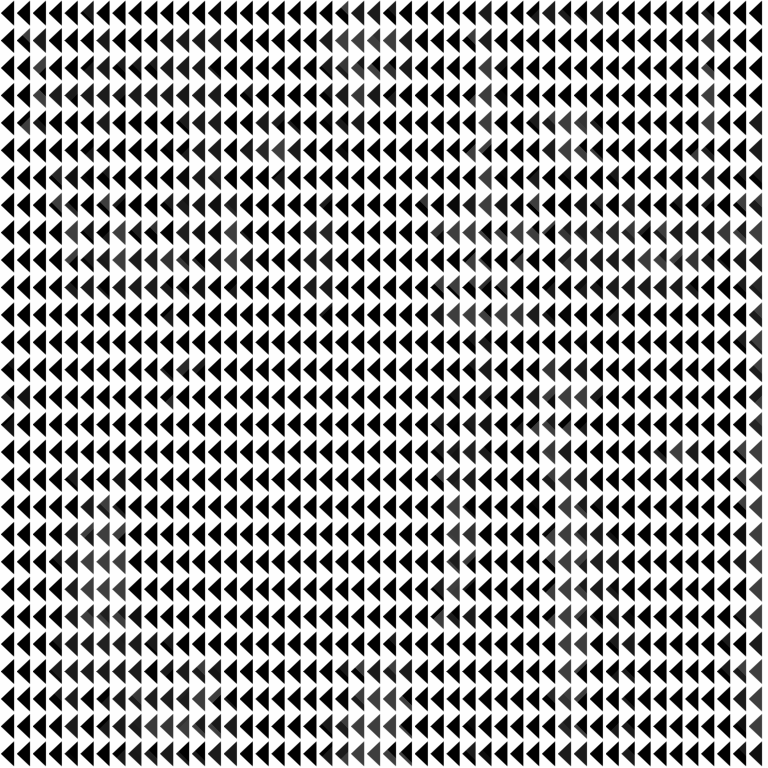
A three.js fragment shader for this pattern:

```glsl
// A grid of 48 by 28 black, left-pointing triangles on white.
// Each triangle is a distance function; streaky noise sampled per cell
// fades some of them to charcoal, with diagonal facets inside a few.
varying vec2 vUv;

const vec2 GRID = vec2(48.0, 28.0);
const vec2 PITCH = vec2(0.02072, 0.03572);
const vec2 ORIGIN = vec2(0.0011, 0.0006);
const vec2 TRIANGLE = vec2(0.0173, 0.0164);  // width, half height
const float CORNER = 0.0014;
const float SOFTNESS = 0.001;
const vec3 PAPER = vec3(0.996);
const vec3 INK = vec3(0.004);

float hash(vec2 p) {
  vec3 q = fract(vec3(p.xyx) * 0.1031);
  q += dot(q, q.yzx + 33.33);
  return fract((q.x + q.y) * q.z);
}

float valueNoise(vec2 p) {
  vec2 i = floor(p);
  vec2 f = fract(p);
  f = f * f * (3.0 - 2.0 * f);
  float low = mix(hash(i), hash(i + vec2(1.0, 0.0)), f.x);
  float high = mix(hash(i + vec2(0.0, 1.0)), hash(i + vec2(1.0, 1.0)), f.x);
  return mix(low, high, f.y);
}

// Signed distance to a triangle with its tip at zero, pointing left
float triangleDistance(vec2 p, vec2 size, float radius) {
  vec2 normal = normalize(vec2(-size.y, size.x));
  float slope = dot(vec2(p.x, abs(p.y)), normal);
  vec2 d = vec2(p.x - size.x, slope) + radius;
  return length(max(d, 0.0)) + min(max(d.x, d.y), 0.0) - radius;
}

// Fading of one cell: rows of grey near the top, columns near the bottom
float fade(vec2 cell) {
  float up = smoothstep(0.3, 0.65, cell.y / GRID.y);
  float across = valueNoise(cell * vec2(0.16, 0.61) + 17.3);
  float down = valueNoise(cell * vec2(0.57, 0.17) + 61.8);
  float streak = max(across - 0.2 * (1.0 - up), down - 0.13 * up);
  streak += 0.16 * smoothstep(GRID.x - 4.0, GRID.x - 1.0, cell.x);
  return 0.10 * smoothstep(0.66, 0.69, streak)
       + 0.14 * smoothstep(0.75, 0.79, streak);
}

// Fading inside a cell, some split by a diagonal towards a neighbour
float facetedFade(vec2 cell, vec2 p) {
  float lean = hash(cell + 5.7) < 0.7 ? 1.0 : -1.0;
  float offset = (hash(cell + 23.1) - 0.5) * 0.012;
  float side = p.x - 0.6 * TRIANGLE.x + lean * p.y + offset;
  float split = smoothstep(-SOFTNESS, SOFTNESS, side);
  split *= step(0.45, hash(cell + 41.9));
  return mix(fade(cell), fade(cell + vec2(1.0, -lean)), split);
}

void main() {
  // Cell index and position relative to the tip
  vec2 grid = (vUv - ORIGIN) / PITCH;
  vec2 cell = floor(grid);
  vec2 p = (fract(grid) - vec2(0.0, 0.5)) * PITCH;

  // Triangle coverage, leaving a bare strip after the last column
  float d = triangleDistance(p, TRIANGLE, CORNER);
  float cover = 1.0 - smoothstep(-SOFTNESS, SOFTNESS, d);
  cover *= step(0.0, cell.x) * step(cell.x, GRID.x - 1.0);

  vec3 ink = INK + facetedFade(cell, p);
  gl_FragColor = vec4(mix(PAPER, ink, cover), 1.0);
}
```
